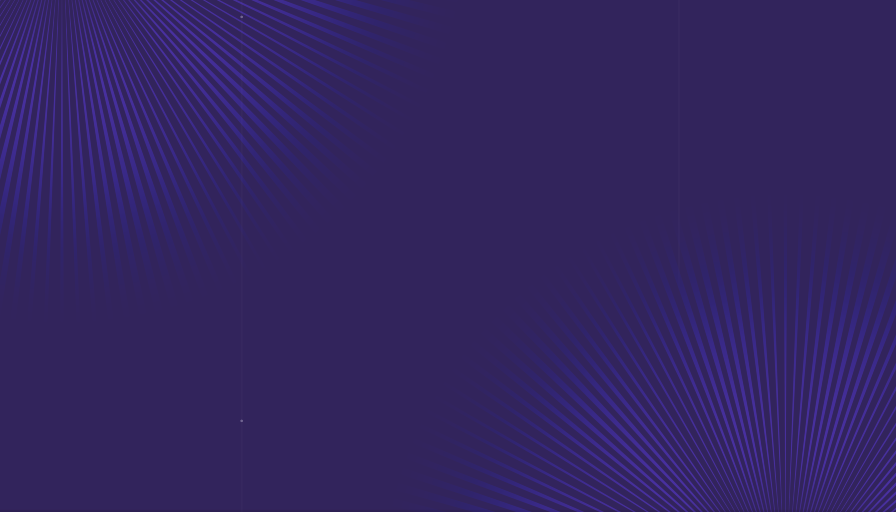
A Shadertoy shader for this background:

```glsl
// Two bursts of fading violet rays in opposite corners of a deep indigo field.

// Layers a burst on base; angles are measured from the vertical, facing = +1 up or -1 down.
vec3 addBurst(vec3 base, vec2 p, vec2 centre, float facing, float pixel) {
    vec2 d = (p - centre) * facing;
    float radius = length(d);
    float reach = radius / 0.82;
    float angle = atan(d.x, d.y);

    // Rays repeat evenly; their width swells every thirty degrees and tapers to the source.
    float spacing = 6.2831853 / 156.0;
    float swell = 0.5 - 0.5 * cos(angle * 12.0);
    float halfWidth = mix(0.1, 0.225, swell) * mix(0.7, 1.1, smoothstep(0.2, 0.75, reach));
    float offset = abs(fract(angle / spacing + 0.5) - 0.5);
    float soft = 0.6 * pixel / (radius * spacing);
    float ray = 1.0 - smoothstep(halfWidth - soft, halfWidth + soft, offset);

    // Bright violet near the source cools to blue, then dissolves.
    vec3 tint = mix(vec3(0.285, 0.19, 0.63), vec3(0.18, 0.14, 0.46), smoothstep(0.35, 0.85, reach));
    float fade = smoothstep(0.0, 0.36, reach) * (1.0 - smoothstep(0.62, 1.0, reach));
    return mix(base, tint, ray * fade);
}

// Coverage of a thin line at a given distance.
float hairline(float dist, float halfWidth, float pixel) {
    return 1.0 - smoothstep(halfWidth, halfWidth + pixel, abs(dist));
}

void mainImage(out vec4 fragColor, in vec2 fragCoord) {
    float pixel = 1.0 / iResolution.y;
    vec2 p = fragCoord * pixel;
    vec3 color = vec3(0.198, 0.141, 0.36);

    // Ray bursts, centred just outside the canvas
    color = addBurst(color, p, vec2(0.121, 1.16), -1.0, pixel);
    color = addBurst(color, p, vec2(1.534, -0.17), 1.0, pixel);

    // Faint vertical seams
    float seams = hairline(p.x - 0.472, 0.0008, pixel)
                + hairline(p.x - 1.326, 0.0008, pixel) * smoothstep(0.42, 0.5, p.y);
    color += 0.014 * seams;

    // Two tiny specks on the left seam
    for (int i = 0; i < 2; i++) {
        vec2 speck = vec2(0.472, mix(0.178, 0.967, float(i)));
        color = mix(color, vec3(0.6, 0.56, 0.7), 0.6 * hairline(length(p - speck), 0.0015, pixel));
    }

    // Dark lower rim
    color *= 1.0 - 0.1 * (1.0 - smoothstep(0.002, 0.006, p.y));
    fragColor = vec4(color, 1.0);
}
```
